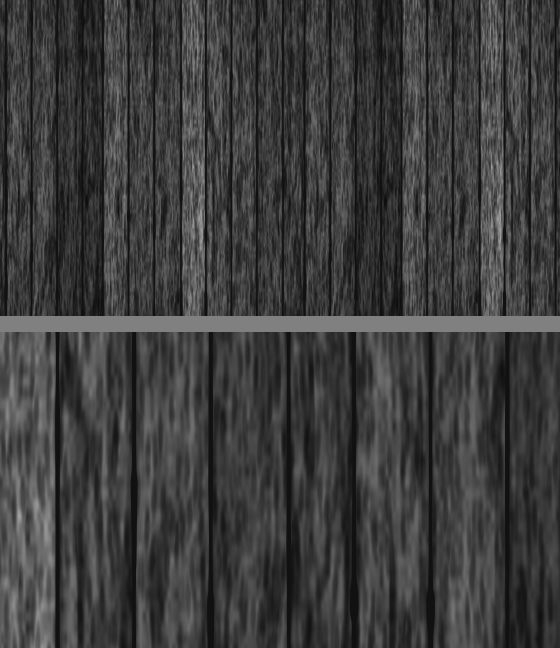
Top: the whole. Bottom: its middle third, enlarged.
This texture is drawn by a WebGL 2 fragment shader. Its source:

```glsl
#version 300 es
precision highp float;
// Weathered charcoal boards: a group of twelve upright planks repeats across the canvas.
// Each plank has its own tone and seed; stretched value noise makes the fibres,
// cellular noise the pores, layered sines the heartwood rings, distances the seams.

uniform vec2 u_resolution;
out vec4 outColor;

// Lengths are fractions of the canvas width.
const int PLANKS = 12;
const float GROUP_WIDTH = 0.5333;
const float GROUP_START = 0.0108;
const float SEAM_HALF_WIDTH = 0.0013;
const float SHADOW_REACH = 0.0024;
const float EDGE_LIGHT = 0.14;
const float FIBRE_CONTRAST = 0.60;
const float BAND_CONTRAST = 0.48;
const float SPECKLE_CONTRAST = 0.42;
const float PORE_DEPTH = 0.34;
const float WEAR_DEPTH = 0.42;
const float RING_DEPTH = 0.13;
const vec3 WOOD_TINT = vec3(1.0);
const vec3 SEAM_COLOR = vec3(0.065);

// Seam positions inside the group, and the grey level of each plank.
const float SEAMS[13] = float[13](0.0, 0.0854, 0.171, 0.256, 0.3245, 0.410, 0.496,
                                  0.586, 0.669, 0.7545, 0.840, 0.927, 1.0);
const float TONES[12] = float[12](0.270, 0.262, 0.195, 0.180, 0.320, 0.275,
                                  0.265, 0.385, 0.290, 0.275, 0.245, 0.220);

float hash(vec2 p) {
    vec3 q = fract(vec3(p.xyx) * 0.1031);
    q += dot(q, q.yzx + 33.33);
    return fract((q.x + q.y) * q.z);
}

float valueNoise(vec2 p) {
    vec2 cell = floor(p);
    vec2 f = fract(p);
    f = f * f * (3.0 - 2.0 * f);
    float low = mix(hash(cell), hash(cell + vec2(1, 0)), f.x);
    float high = mix(hash(cell + vec2(0, 1)), hash(cell + vec2(1, 1)), f.x);
    return mix(low, high, f.y);
}

// Distance to the nearest jittered point.
float cellular(vec2 p) {
    vec2 cell = floor(p);
    float nearest = 2.0;
    for (int j = -1; j <= 1; j++) {
        for (int i = -1; i <= 1; i++) {
            vec2 c = cell + vec2(i, j);
            vec2 point = c + vec2(hash(c), hash(c + 71.0));
            nearest = min(nearest, distance(p, point));
        }
    }
    return nearest;
}

// Brightness factor of the wood surface; p is the position on the plank.
float woodGrain(vec2 p, float seed) {
    vec2 offset = vec2(37.0, 19.0) * (seed + 1.0);
    p.x += 0.0007 * sin(p.y * 21.0 + seed) + 0.0004 * sin(p.y * 53.0 + seed * 2.3);
    float fibre = valueNoise(p * vec2(380.0, 34.0) + offset) - 0.5;
    float band = valueNoise(p * vec2(150.0, 5.0) + offset) - 0.5;
    float speckle = valueNoise(p * vec2(460.0, 150.0) + offset) - 0.5;
    float pore = 1.0 - smoothstep(0.12, 0.48, cellular(p * vec2(200.0, 24.0) + offset));
    float patchArea = valueNoise(p * vec2(75.0, 9.0) + offset);
    float streak = valueNoise(p * vec2(230.0, 26.0) + offset + 5.0);
    float wear = smoothstep(0.60, 0.78, 0.55 * patchArea + 0.45 * streak);
    float light = 1.06 + FIBRE_CONTRAST * fibre + BAND_CONTRAST * band
                + SPECKLE_CONTRAST * speckle;
    return light * (1.0 - PORE_DEPTH * pore) * (1.0 - WEAR_DEPTH * wear);
}

// Long oval rings around the middle of a plank; u runs from 0 to 1 across it.
float heartRings(float u, float y) {
    float r = length(vec2(u - 0.5, (y - 0.26) * 2.2));
    return sin(r * 42.0 + 1.3 * sin(y * 37.0) + 0.7 * sin(y * 83.0 + u * 5.0));
}

void main() {
    vec2 pos = gl_FragCoord.xy / u_resolution.x;
    float pixel = 1.0 / u_resolution.x;
    float height = gl_FragCoord.y / u_resolution.y;

    // Find the plank within the repeating group.
    float t = fract((pos.x - GROUP_START) / GROUP_WIDTH);
    int plank = 0;
    for (int i = 1; i < PLANKS; i++) plank += int(t >= SEAMS[i]);
    float id = float(plank);
    float left = (t - SEAMS[plank]) * GROUP_WIDTH;
    float right = (SEAMS[plank + 1] - t) * GROUP_WIDTH;
    float u = left / (left + right);

    // Wood tone, grain and rings; every fourth plank shows its heart.
    float grey = TONES[plank] * woodGrain(vec2(left, pos.y), id);
    if (plank % 4 == 3 && plank != 7) grey *= 1.0 + RING_DEPTH * heartRings(u, pos.y);
    grey *= 0.91 + 0.13 * sin(3.14159 * (0.12 + 0.82 * height));

    // Soft shadow into the seam and a worn bright edge at its right.
    float edge = min(left, right);
    grey *= 1.0 - 0.5 * exp(-edge / SHADOW_REACH);
    float ridge = (left - 0.0038) / 0.0012;
    grey *= 1.0 + EDGE_LIGHT * exp(-ridge * ridge);

    // Dark seam, shared by both neighbours, with uneven width.
    float seamId = left < right ? id : mod(id + 1.0, float(PLANKS));
    float chip = valueNoise(vec2(seamId * 13.0, pos.y * 28.0));
    float halfWidth = SEAM_HALF_WIDTH * (0.65 + 0.5 * chip + 0.8 * smoothstep(0.78, 0.95, chip));
    float seam = 1.0 - smoothstep(halfWidth - 0.5 * pixel, halfWidth + 0.8 * pixel, edge);

    outColor = vec4(mix(WOOD_TINT * grey, SEAM_COLOR, seam), 1.0);
}
```
